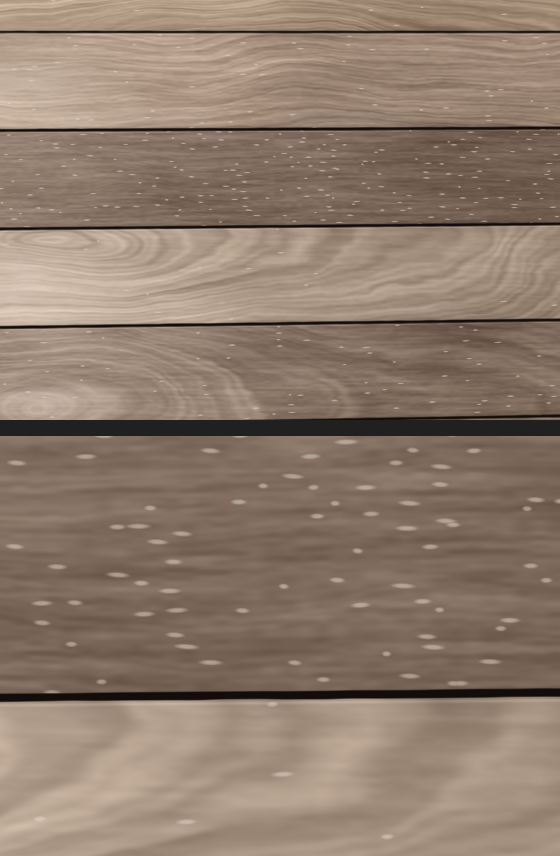
Top: the whole. Bottom: its middle third, enlarged.
Reproduce this texture procedurally as a Shadertoy shader.

```glsl
// Weathered deck boards: five stacked planks parted by thin dark gaps that fan slightly.
// Each plank bends its grain around its own ring centre; layered sines and stretched
// noise give rings and fibres, and cellular noise scatters pale splinters.

const float TAU = 6.2831853;
const vec3 GAP_COLOR = vec3(0.07, 0.05, 0.045);
const vec3 SHINE_COLOR = vec3(0.90, 0.85, 0.79);
const vec3 STAIN_COLOR = vec3(0.31, 0.26, 0.23);

// Plank base colours, bottom to top
const vec3 WOOD[5] = vec3[5](
    vec3(0.545, 0.465, 0.405), vec3(0.675, 0.595, 0.525), vec3(0.485, 0.405, 0.350),
    vec3(0.645, 0.555, 0.485), vec3(0.680, 0.590, 0.505));

// Ring centre x, ring centre y, lengthwise squeeze, ring count per plank height
const vec4 RINGS[5] = vec4[5](
    vec4(0.09, 0.15, 2.50, 9.0), vec4(0.10, 0.88, 0.80, 9.0), vec4(0.60, -3.0, 0.15, 11.0),
    vec4(1.10, -1.2, 0.50, 9.0), vec4(0.60, -0.3, 0.85, 11.0));

// Strength of ring figure, fibre streaks, splinter density
const vec3 WEAR[5] = vec3[5](
    vec3(0.75, 0.85, 0.12), vec3(1.0, 0.55, 0.03), vec3(0.3, 1.0, 0.32),
    vec3(0.75, 0.85, 0.09), vec3(0.9, 0.6, 0.02));

float hash(vec2 p) {
    vec3 q = fract(vec3(p.xyx) * 0.1031);
    q += dot(q, q.yzx + 33.33);
    return fract((q.x + q.y) * q.z);
}

float noise(vec2 p) {
    vec2 i = floor(p), f = fract(p);
    f = f * f * (3.0 - 2.0 * f);
    return mix(mix(hash(i), hash(i + vec2(1, 0)), f.x),
               mix(hash(i + vec2(0, 1)), hash(i + vec2(1, 1)), f.x), f.y);
}

float fbm(vec2 p) {
    float sum = 0.0, amp = 0.5;
    for (int i = 0; i < 4; i++) {
        sum += amp * noise(p);
        p = p * 2.03 + 17.7;
        amp *= 0.5;
    }
    return sum;
}

float blob(vec2 p, vec2 center, vec2 radius) {
    vec2 d = (p - center) / radius;
    return exp(-dot(d, d));
}

// Distance from the ring centre, warped by slow sines and noise
float ringRadius(vec2 p, vec4 ring, float seed) {
    float dx = p.x - ring.x;
    float along = ring.z * dx / (1.0 + max(ring.z - 1.0, 0.0) * abs(dx));
    float warp = 0.04 * sin(p.x * 7.0 + seed) + 0.025 * sin(p.x * 15.0 + p.y * 3.0 + seed * 2.3);
    warp += 0.22 * (fbm(vec2(p.x * 4.0, p.y * 2.0) + seed) - 0.47);
    return length(vec2(along, p.y - ring.y)) + warp;
}

// Irregular growth bands, about -1 to 1
float ringBands(float r, float x, float count, float seed) {
    float bands = 0.35 * sin(r * count * TAU + seed) + 0.22 * sin(r * count * 2.7 * TAU);
    bands += 1.1 * (noise(vec2(r * count * 2.4, x * 3.0 + seed)) - 0.5);
    return bands + 0.9 * (noise(vec2(r * count * 5.5, x * 4.0 - seed)) - 0.5);
}

// Fine streaks running along the plank, about -1 to 1
float fibres(vec2 p, float seed) {
    float fine = noise(vec2(p.x * 14.0, p.y * 48.0) + seed);
    float broad = noise(vec2(p.x * 5.0, p.y * 21.0) - seed);
    float speck = noise(vec2(p.x * 75.0, p.y * 58.0) + seed * 3.0);
    return 0.9 * fine + 0.7 * broad + 0.55 * speck - 1.07;
}

// Short tilted dashes, one candidate per jittered cell
float splinters(vec2 p, float density, float seed) {
    vec2 grid = p * vec2(26.0, 17.0), cell = floor(grid);
    float mask = 0.0;
    for (int j = -1; j <= 1; j++)
    for (int i = -1; i <= 1; i++) {
        vec2 id = cell + vec2(i, j);
        float pick = hash(id + seed * 7.0);
        vec2 d = grid - id - vec2(hash(id + seed + 3.1), hash(id + seed + 8.7));
        d.y += d.x * (pick - 0.1);
        float dash = smoothstep(1.0, 0.3, length(d / vec2(0.12 + 0.2 * hash(id + 5.5), 0.2)));
        mask = max(mask, dash * step(pick, density));
    }
    return mask;
}

void mainImage(out vec4 fragColor, in vec2 fragCoord) {
    vec2 uv = fragCoord / iResolution.xy;
    vec2 p = fragCoord / iResolution.y;
    float pixel = 1.0 / iResolution.y;

    // Plank index and height within the plank; the gaps fan out to the right
    float pitch = 0.2345 - 0.006 * uv.x;
    float row = (p.y + 0.014 - 0.024 * uv.x) / pitch;
    int plank = clamp(int(floor(row)), 0, 4);
    vec2 q = vec2(p.x, fract(row));
    float seed = float(plank) * 13.7 + 2.1;
    vec3 wear = WEAR[plank];

    // Rings and fibres
    float r = ringRadius(q, RINGS[plank], seed);
    float tone = 0.085 * wear.x * ringBands(r, q.x, RINGS[plank].w, seed);
    tone += 0.085 * wear.y * fibres(q + vec2(0.0, 0.12 * r * wear.x), seed);
    tone += 0.16 * (fbm(vec2(p.x * 3.5, q.y * 2.2) + seed) - 0.47);
    tone += 0.075 - 0.12 * smoothstep(0.0, 0.9, uv.x);
    vec3 color = WOOD[plank] + tone * vec3(1.0, 0.98, 0.95);

    // Bleached patches and damp stains
    float mottle = 0.4 + 1.2 * fbm(p * vec2(16.0, 40.0));
    float shine = blob(p, vec2(0.12, 0.05), vec2(0.17, 0.045)) + blob(p, vec2(0.0, 0.32), vec2(0.30, 0.09));
    shine += 0.7 * blob(p, vec2(0.10, 0.78), vec2(0.18, 0.10));
    float stain = blob(p, vec2(1.07, 0.19), vec2(0.13, 0.04)) + blob(p, vec2(0.70, 0.17), vec2(0.16, 0.05));
    stain += 0.6 * blob(p, vec2(1.18, 0.55), vec2(0.22, 0.07));
    color = mix(color, SHINE_COLOR, clamp(0.42 * shine * mottle, 0.0, 0.7));
    color = mix(color, STAIN_COLOR, clamp(0.33 * stain * mottle, 0.0, 0.6));
    color = mix(color, SHINE_COLOR, 0.5 * splinters(q, wear.z, seed));

    // Worn plank edges and the gaps between planks
    float edge = min(q.y, 1.0 - q.y) * pitch;
    float ragged = 0.0008 * (noise(vec2(p.x * 40.0, seed)) - 0.5);
    float halfWidth = 0.0032 - 0.0008 * smoothstep(3.4, 3.8, row) + ragged;
    color *= 1.0 - 0.22 * exp(-edge / 0.006);
    color += 0.08 * blob(vec2((1.0 - q.y) * pitch), vec2(0.006), vec2(0.002));
    color = mix(GAP_COLOR, color, smoothstep(-pixel, pixel, edge - halfWidth));

    fragColor = vec4(clamp(color, 0.0, 1.0), 1.0);
}
```
